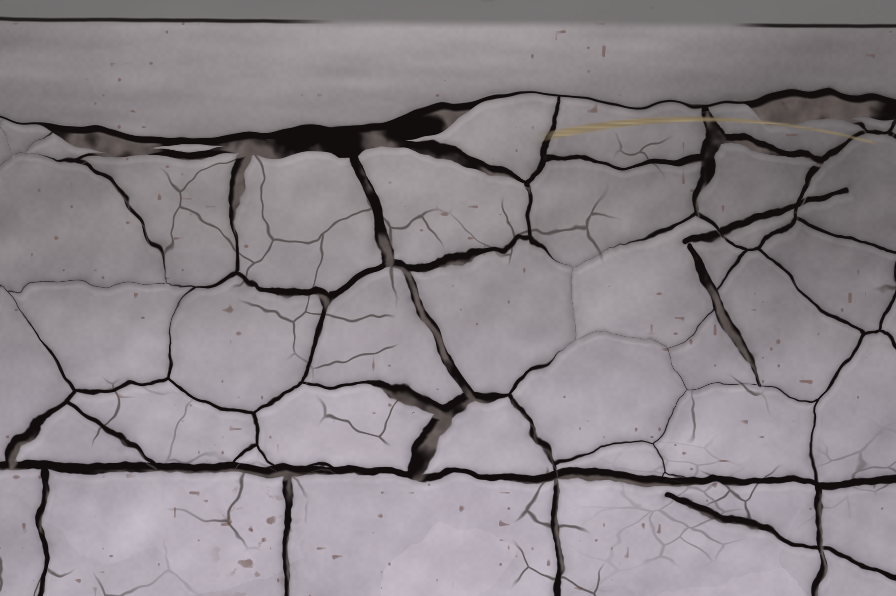
Reproduce this texture procedurally as a Shadertoy shader.

```glsl
const vec3 COOL_PAINT = vec3(0.715, 0.682, 0.722);
const vec3 WARM_PAINT = vec3(0.585, 0.558, 0.568);
const vec3 SHELF_GREY = vec3(0.43, 0.42, 0.42);
const vec3 BARE_WOOD = vec3(0.36, 0.325, 0.315);
const vec3 DEEP_GAP = vec3(0.065, 0.05, 0.05);
const vec3 STRAW = vec3(0.53, 0.47, 0.36);
const vec3 RUST = vec3(0.36, 0.25, 0.21);
const float SOFT = 0.0028;

float hash(vec2 p) {
    vec3 k = fract(p.xyx * 0.1031);
    k += dot(k, k.yzx + 33.33);
    return fract((k.x + k.y) * k.z);
}

float noise(vec2 p) {
    vec2 i = floor(p), f = fract(p);
    f = f * f * (3.0 - 2.0 * f);
    return mix(mix(hash(i), hash(i + vec2(1, 0)), f.x),
               mix(hash(i + vec2(0, 1)), hash(i + vec2(1, 1)), f.x), f.y);
}

float fbm(vec2 p) {
    float sum = 0.0, amp = 0.5;
    for (int i = 0; i < 4; i++) {
        sum += amp * noise(p);
        p = mat2(1.6, 1.2, -1.2, 1.6) * p + 7.3;
        amp *= 0.5;
    }
    return sum;
}

vec2 crumple(vec2 p, float freq, float amount) {
    return p + amount * (vec2(fbm(p * freq), fbm(p * freq + 31.7)) - 0.47);
}

vec2 cellSite(vec2 cell) {
    return cell + vec2(hash(cell), hash(cell + 57.3));
}

// x: distance to the nearest cell border, y: random value of the cell
vec2 flakes(vec2 p) {
    vec2 base = floor(p), nearCell = base, nearest = vec2(8.0);
    for (int k = 0; k < 9; k++) {
        vec2 c = base + vec2(k % 3 - 1, k / 3 - 1);
        vec2 d = cellSite(c) - p;
        if (dot(d, d) < dot(nearest, nearest)) { nearest = d; nearCell = c; }
    }
    float border = 8.0;
    for (int k = 0; k < 25; k++) {
        vec2 d = cellSite(nearCell + vec2(k % 5 - 2, k / 5 - 2)) - p;
        vec2 across = d - nearest;
        if (dot(across, across) > 1e-5)
            border = min(border, dot(0.5 * (nearest + d), normalize(across)));
    }
    return vec2(border, hash(nearCell + 11.9));
}

float segment(vec2 p, vec2 a, vec2 b) {
    vec2 ab = b - a;
    return length(p - a - ab * clamp(dot(p - a, ab) / dot(ab, ab), 0.0, 1.0));
}

// Lower rim of the smooth board, where the peeling starts
float tornRim(vec2 p) {
    return 0.79 + 0.032 * p.x + 0.05 * (noise(vec2(p.x * 5.0, 3.0)) - 0.5);
}

// x: signed distance to open gaps (negative inside), y: flake value
vec2 gapField(vec2 p) {
    vec2 bent = crumple(p, 5.0, 0.12);
    vec2 rough = crumple(p, 16.0, 0.03);
    float spread = noise(p * 4.0 + 9.0);
    float halfWidth = mix(-0.001, 0.0026, smoothstep(0.12, 0.45, spread))
                    + 0.009 * smoothstep(0.6, 0.95, spread);
    vec2 flake = flakes(crumple(bent, 20.0, 0.022) * vec2(4.5, 5.3));

    // Torn strip under the board
    float rim = tornRim(bent);
    float depth = 0.003 + 0.05 * smoothstep(0.35, 0.85, noise(vec2(bent.x * 6.0, 8.0)));
    float gap = abs(bent.y - rim + 0.5 * depth) - 0.5 * depth;

    // Flakes between the torn strip and the lower plank joint
    float joint = rough.y - 0.207 + 0.018 * (p.x - 0.5);
    if (bent.y < rim && joint > 0.0) gap = min(gap, flake.x / 5.0 - halfWidth);
    gap = min(gap, abs(joint) - 0.003 - 0.006 * noise(vec2(p.x * 9.0, 2.0)));

    // Upright splits of the bottom plank
    for (int i = 0; i < 4; i++) {
        float x = 0.05 + 0.43 * float(i) + 0.04 * hash(vec2(i, 4));
        float w = 0.001 + 0.006 * noise(vec2(x * 7.0, p.y * 8.0));
        if (joint < 0.0) gap = min(gap, abs(rough.x - x) - w);
    }

    // Long slanting splits on the right
    float taper = 0.002 + 0.007 * noise(p * 11.0);
    gap = min(gap, segment(rough, vec2(1.12, 0.17), vec2(1.53, 0.02)) - taper);
    gap = min(gap, segment(rough, vec2(1.15, 0.59), vec2(1.42, 0.68)) - taper);
    gap = min(gap, segment(rough, vec2(1.16, 0.58), vec2(1.27, 0.36)) - taper);
    return vec2(gap, flake.y);
}

float hairCracks(vec2 p, float scale, float cover) {
    float d = flakes(crumple(p, 9.0, 0.09) * scale).x / scale;
    float patchy = smoothstep(cover, cover + 0.15, noise(p * 6.5 + scale));
    return patchy * (1.0 - smoothstep(0.0004, 0.0034, d));
}

vec3 paintColour(vec2 p, float flakeTone, float board) {
    vec3 c = mix(COOL_PAINT, WARM_PAINT, smoothstep(0.12, 0.72, p.y));
    c *= 1.0 + 0.07 * (flakeTone - 0.5) * (1.0 - board);
    c *= 1.0 + board * 0.1 * (smoothstep(0.83, 0.92, p.y) - 0.5);
    // Shaded hollow on the right, darker upper corners
    c *= 1.0 - 0.2 * exp(-14.0 * dot(p - vec2(1.32, 0.73), p - vec2(1.32, 0.73)));
    float side = (p.x - 0.72) / 0.78;
    c *= 1.0 - side * side * mix(0.07, 0.2, p.y);
    // Soft relief lit from above, then fine grain
    vec2 s = p * mix(vec2(6.0), vec2(2.0, 9.0), board);
    c += 0.26 * (fbm(s) - fbm(s + vec2(-0.1, 0.18)));
    return c + 0.02 * (noise(p * 150.0) - 0.5);
}

void mainImage(out vec4 fragColor, in vec2 fragCoord) {
    vec2 p = fragCoord / iResolution.y;
    vec2 here = gapField(p);
    float above = gapField(p + vec2(-0.004, 0.01)).x;
    vec2 bent = crumple(p, 5.0, 0.12);
    float board = smoothstep(-0.004, 0.004, bent.y - tornRim(bent));
    vec3 colour = paintColour(p, here.y, board);

    // Hairline cracks, denser at the lower right
    float corner = smoothstep(0.9, 1.4, p.x) * (1.0 - smoothstep(0.15, 0.32, p.y));
    float hair = hairCracks(p, 8.0, 0.56) * (1.0 - board);
    hair = max(hair, 0.8 * corner * hairCracks(p * vec2(0.7, 1.3), 17.0, 0.35));
    colour = mix(colour, BARE_WOOD * 0.75, 0.75 * hair);

    // Rust and dust specks
    float rust = exp(-400.0 * pow(p.x - 0.43, 2.0) - 150.0 * pow(p.y - 0.1, 2.0));
    colour = mix(colour, RUST, 0.7 * rust * smoothstep(0.55, 0.7, fbm(p * 55.0)));
    colour = mix(colour, RUST, 0.5 * smoothstep(0.9, 0.98, noise(p * 75.0)) * step(0.6, noise(p * 12.0)));

    // Shelf strip and its broken joint
    float shelfY = 0.968 - 0.008 * p.x + 0.004 * (fbm(p * 12.0) - 0.5);
    colour = mix(colour, SHELF_GREY, 0.85 * smoothstep(-0.012, 0.008, p.y - shelfY));
    float jointOpen = 1.0 - smoothstep(0.45, 0.58, p.x) + smoothstep(1.22, 1.3, p.x);
    float shelfJoint = 1.0 - smoothstep(0.001, 0.005, abs(p.y - shelfY));
    colour = mix(colour, DEEP_GAP, shelfJoint * jointOpen * 0.85);

    // Flake lips and the gaps between them
    colour *= 1.0 - 0.24 * exp(-max(here.x, 0.0) / 0.006);
    colour += 0.04 * (1.0 - smoothstep(0.0, 0.008, above));
    float litFloor = (1.0 - smoothstep(-0.005, 0.001, above)) * smoothstep(0.3, 0.5, fbm(p * 14.0));
    vec3 under = mix(DEEP_GAP, BARE_WOOD * (0.75 + 0.5 * fbm(p * 40.0)), litFloor);
    colour = mix(colour, under, 1.0 - smoothstep(-0.001, SOFT - 0.001, here.x));

    // Dry straw
    float strawY = 0.8 - 0.45 * (p.x - 1.17) * (p.x - 1.17);
    float strawWidth = mix(0.007, 0.002, smoothstep(0.9, 1.35, p.x));
    float straw = 1.0 - smoothstep(strawWidth - SOFT, strawWidth + SOFT, abs(p.y - strawY));
    straw *= smoothstep(0.89, 0.95, p.x) * (1.0 - smoothstep(1.46, 1.48, p.x));
    colour = mix(colour, STRAW * (0.8 + 0.4 * noise(p * vec2(20.0, 300.0))), straw * 0.9);

    fragColor = vec4(clamp(colour, 0.0, 1.0), 1.0);
}
```
